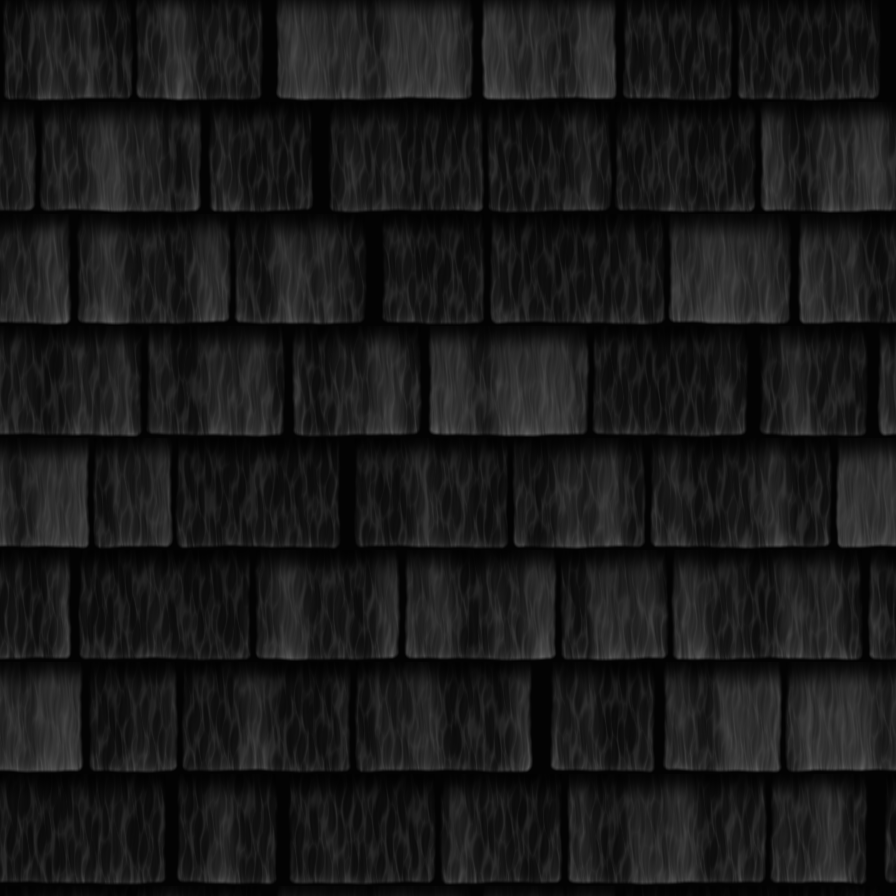
Write a three.js fragment shader that draws this texture.

```glsl
// Weathered charcoal wood shingles in eight overlapping rows of six.
// Jittered gaps cut each row, rounded distances shape the shingles, and
// stretched cellular noise with layered sines draws grain and worn edges.

#define ROWS 8.0
#define COLS 6.0
#define BASE 0.0117          // height of the lowest row edge
#define JITTER 0.46          // spread of gap positions, in columns
#define GAP_MIN 0.0027       // half widths of the gaps
#define GAP_MAX 0.0115
#define CORNER 0.007
#define SOFT 0.0014          // edge smoothing
#define FLAKE_DEPTH 0.62
#define RIM_LIGHT 0.11
#define GAP_TONE 0.012

varying vec2 vUv;

float hash(vec2 p) {
  return fract(sin(dot(p, vec2(127.1, 311.7))) * 43758.545);
}

// Distance to the nearest scattered cell point
float cells(vec2 p) {
  vec2 id = floor(p);
  float nearest = 2.0;
  for (int j = -1; j <= 1; j++) {
    for (int i = -1; i <= 1; i++) {
      vec2 c = id + vec2(float(i), float(j));
      vec2 point = c + vec2(hash(c), hash(c + 37.3));
      nearest = min(nearest, length(point - p));
    }
  }
  return nearest;
}

// Gap number i of a row: centre in columns, half width in canvas units
vec2 gapAt(float i, float row) {
  vec2 key = vec2(mod(i, COLS), row);
  float h = hash(key + 5.7);
  float width = mix(GAP_MIN, GAP_MAX, h * h * h);
  return vec2(i + 0.5 + JITTER * (hash(key + 1.3) - 0.5), width);
}

// Uneven line for the cut sides and lower edges
float wobble(float t, float seed) {
  return 0.6 * sin(t * 55.0 + seed * 40.0)
       + 0.3 * sin(t * 131.0 + seed * 71.0)
       + 0.2 * sin(t * 310.0 + seed * 23.0);
}

void main() {
  // Row and its neighbouring gaps
  float v = (vUv.y - BASE) * ROWS;
  float row = mod(floor(v), ROWS);
  float f = fract(v);
  float u = vUv.x * COLS - hash(vec2(row, 8.2));
  float i = floor(u);
  if (u < gapAt(i, row).x) i -= 1.0;
  vec2 left = gapAt(i, row);
  vec2 right = gapAt(i + 1.0, row);

  // Position inside the shingle
  vec2 id = vec2(mod(i, COLS), row);
  float seed = hash(id + 3.1);
  float fromLeft = (u - left.x) / COLS;
  float fromRight = (right.x - u) / COLS;
  float y = f / ROWS;

  // Shape with wavy sides and rounded lower corners
  float sideL = fromLeft - left.y + 0.0012 * wobble(y, seed);
  float sideR = fromRight - right.y + 0.0012 * wobble(y, seed + 0.37);
  float side = min(sideL, sideR);
  float bottom = y - 0.0025 - 0.0014 * wobble(fromLeft * 0.6, seed);
  float inset = CORNER - length(max(CORNER - vec2(side, bottom), 0.0));
  float cover = smoothstep(-SOFT, SOFT, inset);

  // Stretched grain: dark flakes over fine fibres
  vec2 g = vec2(fromLeft, y);
  g.x += 0.0014 * sin(y * 95.0 + fromLeft * 180.0 + seed * 30.0);
  vec2 shift = floor(seed * vec2(90.0, 170.0));
  float flake = 1.0 - smoothstep(0.28, 0.62, cells(g * vec2(112.0, 21.0) + shift));
  float fleck = 1.0 - smoothstep(0.2, 0.6, cells(g * vec2(185.0, 40.0) + shift + 11.0));
  float fibre = cells(g * vec2(240.0, 16.0) + shift + 23.0);

  // Broad bleached bands and the tone of each shingle
  float band = 0.5 + 0.3 * sin(fromLeft * 48.0 + seed * 50.0)
             + 0.2 * sin(fromLeft * 117.0 + seed * 91.0 + y * 9.0);
  float age = hash(id + 9.4);
  float pale = smoothstep(0.35, 1.0, 0.55 * band + 0.6 * age);
  float tone = mix(0.13, 0.225, pale) * mix(1.12, 0.85, f);
  tone *= 0.82 + 0.38 * fibre;
  float stain = mix(1.0, 0.28, pale);
  tone *= 1.0 - FLAKE_DEPTH * stain * max(flake, 0.6 * fleck);

  // Worn light along the sides and the lower edge
  float chips = 0.4 + 0.9 * fibre;
  float low = 1.0 - smoothstep(0.1, 0.95, f);
  tone += RIM_LIGHT * chips * exp(-max(bottom, 0.0) / 0.0045);
  tone += 0.04 * band * exp(-max(bottom, 0.0) / 0.018);
  tone += 0.5 * RIM_LIGHT * chips * low * exp(-max(side, 0.0) / 0.006);
  tone *= mix(0.45, 1.0, smoothstep(0.0, 0.0035, inset));

  // Shadow cast by the row above
  float overhang = 1.0 - f + 0.015 * wobble(fromLeft, seed + 0.6);
  float shadow = mix(0.16, 1.0, smoothstep(0.0, 0.26, overhang));
  tone = mix(GAP_TONE, tone * shadow, cover);

  gl_FragColor = vec4(vec3(tone), 1.0);
}
```
